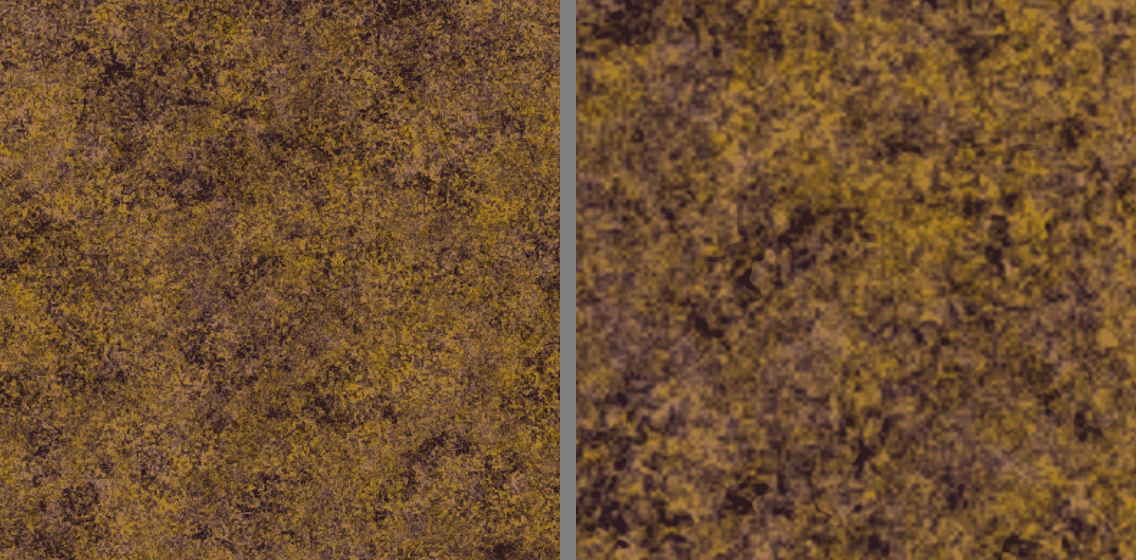
Left: the whole. Right: its middle third, enlarged.
A WebGL 1 fragment shader for this texture:

```glsl
precision highp float;

// Weathered ground crusted with ochre and mauve lichen. Layered noise sets tone
// and hue, ragged overlapping discs form the crusts, warped fine noise makes the
// grain, and clustered pits of noise cut the dark crevices.

uniform vec2 u_resolution;

#define MEAN_TONE 0.585
#define CLOUD_CONTRAST 0.85
#define CRUST_CONTRAST 0.30
#define GRAIN_CONTRAST 0.72
#define DUST_CONTRAST 0.46
#define CREVICE_DEPTH 0.34
#define OCHRE_SHARE 0.51
#define HUE_CONTRAST 1.15
#define CRUST_SCALE 26.0
#define GRAIN_SCALE 205.0

const vec3 MAUVE_DARK  = vec3(0.17, 0.10, 0.12);
const vec3 MAUVE_LIGHT = vec3(0.63, 0.46, 0.38);
const vec3 OCHRE_DARK  = vec3(0.19, 0.11, 0.10);
const vec3 OCHRE_LIGHT = vec3(0.67, 0.50, 0.13);

float hash(vec2 p) {
  vec3 q = fract(vec3(p.xyx) * 0.1031);
  q += dot(q, q.yzx + 33.33);
  return fract((q.x + q.y) * q.z);
}

vec2 hash2(vec2 p) {
  return vec2(hash(p + 17.3), hash(p + 71.9));
}

float noise(vec2 p) {
  vec2 cell = floor(p);
  vec2 f = fract(p);
  f = f * f * (3.0 - 2.0 * f);
  float low = mix(hash(cell), hash(cell + vec2(1.0, 0.0)), f.x);
  float high = mix(hash(cell + vec2(0.0, 1.0)), hash(cell + 1.0), f.x);
  return mix(low, high, f.y);
}

// Layered noise centred on zero, rotated at every octave.
float clouds(vec2 p) {
  float sum = 0.0;
  float weight = 1.0;
  float total = 0.0;
  for (int i = 0; i < 6; i++) {
    sum += weight * (noise(p) - 0.5);
    total += weight;
    weight *= 0.85;
    p = mat2(1.6, 1.2, -1.2, 1.6) * p + 13.7;
  }
  return sum / total;
}

vec2 warp(vec2 p) {
  return vec2(noise(p), noise(p + 43.1)) - 0.5;
}

// Overlapping discs: x is the tone shift, y the hue shift of the top crust.
vec2 crusts(vec2 p) {
  vec2 cell = floor(p);
  vec2 shift = vec2(0.0);
  for (int y = -1; y <= 1; y++) {
    for (int x = -1; x <= 1; x++) {
      vec2 id = cell + vec2(float(x), float(y));
      float radius = mix(0.2, 0.65, hash(id + 5.7));
      float d = length(p - id - hash2(id)) - radius;
      float cover = 1.0 - smoothstep(-0.10, 0.06, d);
      float rim = smoothstep(-0.2, 0.0, d) * 0.15;
      vec2 tint = hash2(id + 131.0) - 0.5;
      shift = mix(shift, tint - vec2(rim, 0.0), cover * 0.75);
    }
  }
  return shift;
}

// Small ragged pits that gather in scattered clusters.
float crevices(vec2 p) {
  float pit = noise(p * 62.0 + 1.6 * warp(p * 120.0));
  float cluster = noise(p * 19.0 + 1.2 * warp(p * 40.0) + 9.0);
  float edge = 0.3 * (noise(p * GRAIN_SCALE + 61.0) - 0.5);
  return smoothstep(0.48, 0.72, pit + edge) * smoothstep(0.42, 0.75, cluster);
}

void main() {
  vec2 p = gl_FragCoord.xy / min(u_resolution.x, u_resolution.y);
  vec2 ragged = p + 0.018 * warp(p * 60.0) + 0.010 * warp(p * 150.0);

  // Crusts of two sizes
  vec2 crust = crusts(ragged * CRUST_SCALE)
             + 0.8 * crusts(ragged * CRUST_SCALE * 2.1 + 37.0);

  // Curdled grain, stronger in some areas, with finer dust over it
  float grain = noise(p * GRAIN_SCALE + 1.2 * warp(p * GRAIN_SCALE * 0.6)) - 0.5;
  float roughness = mix(0.5, 1.4, noise(p * 22.0 + 51.0));
  float dust = noise(p * GRAIN_SCALE * 1.9 + 7.0) - 0.5;

  float tone = MEAN_TONE + CLOUD_CONTRAST * clouds(p * 7.0 + 3.0);
  tone += CRUST_CONTRAST * crust.x;
  tone += GRAIN_CONTRAST * roughness * grain + DUST_CONTRAST * dust;
  tone -= CREVICE_DEPTH * crevices(p);
  tone = clamp(tone, 0.0, 1.0);

  // Ochre gathers in broad areas and on the brighter grains
  float ochre = OCHRE_SHARE + HUE_CONTRAST * clouds(p * 5.0 + 80.0);
  ochre += 0.6 * crust.y + 0.3 * (tone - MEAN_TONE);
  ochre += 0.5 * (noise(p * 120.0 + 23.0) - 0.5);
  ochre = clamp(ochre, 0.0, 1.0);

  vec3 mauveColor = mix(MAUVE_DARK, MAUVE_LIGHT, tone);
  vec3 ochreColor = mix(OCHRE_DARK, OCHRE_LIGHT, tone);
  gl_FragColor = vec4(mix(mauveColor, ochreColor, ochre), 1.0);
}
```
